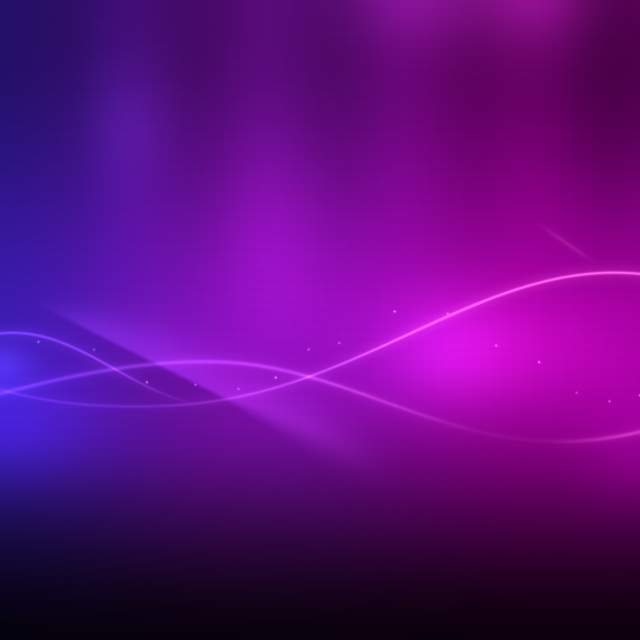
A Shadertoy shader for this background:

```glsl
// Violet to magenta haze with soft light beams, a slanted veil, flowing light ribbons and sparks.
#define BLUE vec3(0.25, 0.12, 0.78)
#define VIOLET vec3(0.57, 0.07, 0.79)
#define MAGENTA vec3(0.72, 0.00, 0.70)
#define RIBBON_WIDTH 0.0024
#define RIBBON_HALO 0.012
#define BEAM_SPACING 0.215
#define BEAM_GAIN 0.08
#define VEIL_GAIN 0.22
#define SPARK_COUNT 15
#define SPARK_RADIUS 0.0019
#define WEAVE_GAIN 0.008

const float PI = 3.14159265;

// Elliptical soft spot, 1 at its centre
float glow(vec2 p, vec2 centre, vec2 radius) {
    vec2 q = (p - centre) / radius;
    return exp(-dot(q, q));
}

// Thin bright core with a faint halo
float ribbon(float dist, float softness) {
    float core = dist / (RIBBON_WIDTH * softness);
    float halo = dist / RIBBON_HALO;
    return exp(-core * core) + 0.2 * exp(-halo * halo);
}

vec3 hueAt(float x) {
    vec3 hue = mix(BLUE, VIOLET, smoothstep(-0.06, 0.42, x));
    return mix(hue, MAGENTA, smoothstep(0.40, 0.85, x));
}

// Horizon light that dims upward and fades toward black below
float lightAt(float y) {
    float lower = mix(0.04, 0.9, pow(smoothstep(-0.06, 0.44, y), 1.2));
    return lower * mix(1.0, 0.57, smoothstep(0.45, 0.95, y));
}

vec3 backdrop(vec2 p) {
    vec3 hue = hueAt(p.x);
    vec3 col = hue * lightAt(p.y);

    // Repeated vertical beams in the upper half
    float beam = 0.5 + 0.5 * cos(2.0 * PI * (p.x - 0.2) / BEAM_SPACING);
    beam *= smoothstep(0.45, 0.8, p.y) * smoothstep(0.03, 0.16, p.x);
    col += hue * BEAM_GAIN * beam;
    col *= 1.0 - 0.25 * glow(p, vec2(0.98, 0.87), vec2(0.17, 0.2));

    // Broad pools of light
    col += vec3(0.17, 0.06, 0.20) * glow(p, vec2(0.70, 0.455), vec2(0.11, 0.09));
    col += vec3(0.09, 0.02, 0.09) * glow(p, vec2(0.84, 0.46), vec2(0.16, 0.09));
    col += vec3(0.08, 0.01, 0.07) * glow(p, vec2(0.43, 0.63), vec2(0.09, 0.16));
    col += vec3(0.06, 0.00, 0.05) * glow(p, vec2(0.52, 0.52), vec2(0.25, 0.16));
    col += vec3(0.05, 0.03, 0.09) * glow(p, vec2(0.20, 0.81), vec2(0.07, 0.09));
    col += vec3(0.16, 0.06, 0.18) * glow(p, vec2(0.66, 1.02), vec2(0.12, 0.09));
    col += vec3(0.17, 0.06, 0.18) * glow(p, vec2(0.84, 1.02), vec2(0.09, 0.09));
    col += vec3(0.08, 0.08, 0.18) * glow(p, vec2(0.00, 0.43), vec2(0.05, 0.035));
    col += vec3(0.07, 0.04, 0.24) * glow(p, vec2(0.00, 0.33), vec2(0.16, 0.09));
    col += vec3(0.08, 0.00, 0.08) * glow(p, vec2(1.00, 0.29), vec2(0.09, 0.08));
    return col;
}

// Slanted veil: lower edge softens to the right, shade beneath
vec3 addVeil(vec3 col, vec2 p) {
    float above = p.y - (0.534 - 0.5 * (p.x - 0.039));
    float blur = mix(0.005, 0.035, smoothstep(0.32, 0.54, p.x));
    float edge = smoothstep(-blur, blur, above);
    float width = clamp(0.27 * (p.x - 0.02), 0.008, 0.06);
    float body = exp(-above * above / (width * width));
    float span = smoothstep(0.035, 0.17, p.x) * (1.0 - smoothstep(0.46, 0.64, p.x));
    col *= 1.0 - 0.12 * (1.0 - edge) * glow(p, vec2(0.25, 0.40), vec2(0.15, 0.07));
    return col + vec3(0.55, 0.30, 0.65) * VEIL_GAIN * edge * body * span;
}

vec3 addRibbons(vec3 col, vec2 p) {
    vec3 tint = mix(vec3(0.40, 0.24, 0.50), vec3(0.48, 0.46, 0.40), smoothstep(0.1, 0.8, p.x));

    // Main ribbon rises to the right
    float t = pow(abs(p.x - 0.21) / 0.75, 1.15);
    float rise = 0.4695 - 0.1045 * cos(PI * t);
    col += tint * ribbon(p.y - rise, 1.0) * mix(0.22, 0.7, smoothstep(0.2, 0.8, p.x));

    // Second ribbon crests, then sinks to the right
    float s = (p.x - 0.325) / 0.55;
    s *= p.x < 0.325 ? 0.74 : 1.0;
    float sink = 0.3725 + 0.0625 * cos(PI * s);
    float fade = 0.38 - 0.32 * smoothstep(0.5, 0.78, p.x) + 0.3 * smoothstep(0.83, 1.0, p.x);
    col += tint * ribbon(p.y - sink, 1.35) * fade;

    // Short ribbon falls from the left side
    float fall = 0.423 + 0.057 * cos(PI * (p.x - 0.02) / 0.32);
    col += tint * ribbon(p.y - fall, 1.0) * 0.5 * (1.0 - smoothstep(0.14, 0.33, p.x));

    // Faint streak at the upper right
    float streak = p.y - 0.62 + 0.68 * (p.x - 0.885);
    float ends = smoothstep(0.83, 0.88, p.x) * (1.0 - smoothstep(0.89, 0.94, p.x));
    return col + tint * ribbon(streak, 1.6) * 0.15 * ends;
}

// Sparks strewn along a gentle wave
vec3 addSparks(vec3 col, vec2 p) {
    for (int i = 0; i < SPARK_COUNT; i++) {
        float k = float(i);
        float t = k / float(SPARK_COUNT - 1);
        float x = 0.06 + 0.94 * t + 0.045 * abs(sin(2.0 * PI * t));
        float y = 0.44 + 0.05 * cos(2.0 * PI * (x - 0.06) / 0.6) - 0.025 * cos(2.0 * PI * (x - 0.1));
        y += 0.01 * sin(k * 2.4);
        float gain = 0.48 + 0.15 * sin(k * 4.1);
        col += vec3(0.55, 0.65, 0.45) * gain * glow(p, vec2(x, y), vec2(SPARK_RADIUS));
    }
    return col;
}

void mainImage(out vec4 fragColor, in vec2 fragCoord) {
    vec2 p = fragCoord / iResolution.xy;
    vec3 col = addVeil(backdrop(p), p);
    col = addSparks(addRibbons(col, p), p);
    // Faint woven grain of layered sines
    float weave = sin(p.y * 400.0 + sin(p.x * 31.0)) + 0.5 * sin(p.x * 390.0 + sin(p.y * 27.0));
    col *= 1.0 + WEAVE_GAIN * weave;
    fragColor = vec4(clamp(col, 0.0, 1.0), 1.0);
}
```
